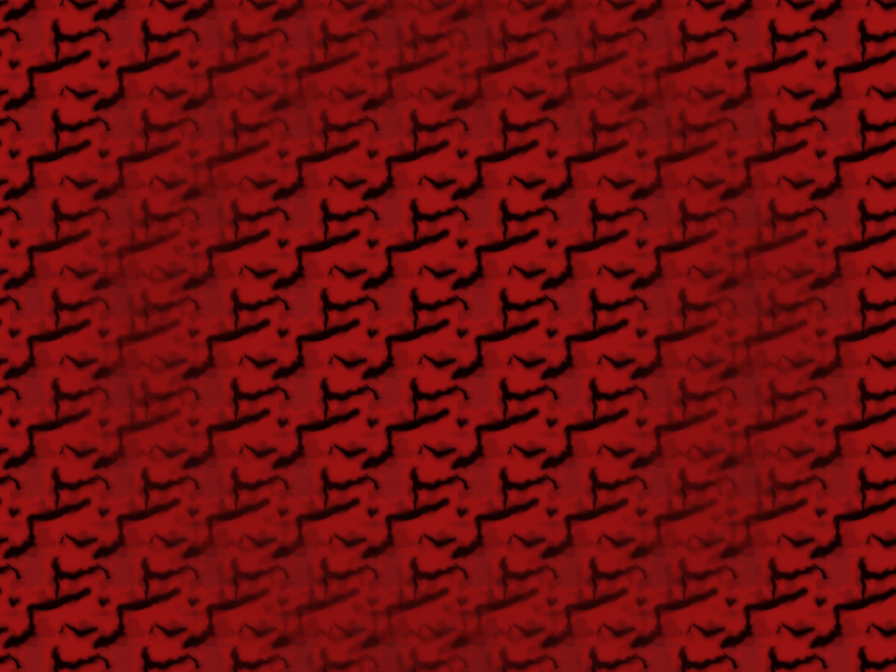
Give the GLSL for this pattern, as a Shadertoy shader.

```glsl
float hash(vec2 p) {
    p = fract(p * vec2(0.1031, 0.1137));
    p += dot(p, p.yx + 33.33);
    return fract((p.x + p.y) * p.x * 17.3);
}

// Value noise that wraps after "period" lattice steps
float noise(vec2 p, float period) {
    vec2 i = floor(p), f = fract(p);
    f = f * f * (3.0 - 2.0 * f);
    vec2 lo = mod(i, period) + 1.0, hi = mod(i + 1.0, period) + 1.0;
    return mix(mix(hash(lo), hash(vec2(hi.x, lo.y)), f.x),
               mix(hash(vec2(lo.x, hi.y)), hash(hi), f.x), f.y);
}

// Tapered stroke from a to b, repeated on the unit lattice
float stroke(vec2 p, vec2 a, vec2 b, float ra, float rb) {
    vec2 q = fract(p - 0.5 * (a + b) + 0.5) - 0.5;
    vec2 halfway = 0.5 * (b - a);
    float h = clamp(dot(q, halfway) / dot(halfway, halfway), -1.0, 1.0);
    return length(q - halfway * h) - mix(ra, rb, 0.5 + 0.5 * h);
}

float crackDistance(vec2 p) {
    // Ragged edges, identical in every tile
    p += 0.07 * (vec2(noise(p * 7.0, 7.0), noise(p * 7.0 + 3.5, 7.0)) - 0.5);
    p += 0.045 * (vec2(noise(p * 15.0, 15.0), noise(p * 15.0 + 6.5, 15.0)) - 0.5);

    // Upper crescent
    float d = stroke(p, vec2(0.16, 0.85), vec2(0.34, 0.79), 0.015, 0.05);
    d = min(d, stroke(p, vec2(0.34, 0.79), vec2(0.51, 0.84), 0.05, 0.02));

    // Rising staircase
    d = min(d, stroke(p, vec2(0.50, 0.67), vec2(0.76, 0.79), 0.045, 0.05));
    d = min(d, stroke(p, vec2(0.77, 0.80), vec2(0.78, 1.04), 0.035, 0.03));
    d = min(d, stroke(p, vec2(0.78, 1.04), vec2(1.06, 1.14), 0.04, 0.05));
    d = min(d, stroke(p, vec2(1.06, 1.14), vec2(1.37, 1.23), 0.055, 0.035));

    // Lower crescent and its stem
    d = min(d, stroke(p, vec2(0.05, 0.60), vec2(0.06, 0.46), 0.02, 0.055));
    d = min(d, stroke(p, vec2(0.06, 0.46), vec2(0.26, 0.43), 0.05, 0.04));
    d = min(d, stroke(p, vec2(0.26, 0.43), vec2(0.51, 0.52), 0.04, 0.025));
    d = min(d, stroke(p, vec2(0.53, 0.55), vec2(0.60, 0.43), 0.015, 0.035));
    d = min(d, stroke(p, vec2(0.04, 0.43), vec2(0.07, 0.17), 0.035, 0.02));

    // Loose chips
    d = min(d, stroke(p, vec2(0.55, 0.14), vec2(0.61, 0.16), 0.03, 0.02));
    return min(d, stroke(p, vec2(0.12, 0.82), vec2(0.09, 0.77), 0.01, 0.015));
}

float crackInk(vec2 p) {
    float d = crackDistance(p);
    float core = 1.0 - smoothstep(-0.03, 0.025, d);
    float halo = 1.0 - smoothstep(0.0, 0.07, d);
    return 0.8 * core + 0.2 * halo;
}

void mainImage(out vec4 fragColor, in vec2 fragCoord) {
    // Ten tiles across, seven and a half down
    vec2 p = fragCoord * 10.0 / iResolution.x - vec2(0.594, 0.652);
    vec2 c = (fragCoord - 0.5 * iResolution.xy) / iResolution.y;

    // Worn ring where the cracks double and fade
    float patches = noise(c * 9.0 + 20.0, 64.0);
    float ring = exp(-pow((length(c) - 0.45) / 0.13, 2.0));
    float wear = clamp(ring * (0.45 + 0.9 * patches), 0.0, 1.0);

    float ink = crackInk(p);
    float ghost = crackInk(p + vec2(0.16, 0.07));
    ink = mix(ink, 0.35 * ink + 0.25 * ghost, wear);

    // Mottled red ground
    float mottle = 0.65 * noise(p * 5.0, 5.0) + 0.35 * noise(p * 17.0, 17.0);
    vec3 red = mix(vec3(0.52, 0.08, 0.085), vec3(0.61, 0.07, 0.07),
                   smoothstep(0.25, 0.6, mottle));
    red *= 1.0 - 0.16 * smoothstep(0.6, 0.85, noise(p * 9.0 + 2.0, 9.0));
    red *= 1.0 - 0.1 * wear;

    fragColor = vec4(mix(red, vec3(0.06, 0.0, 0.0), ink), 1.0);
}
```
